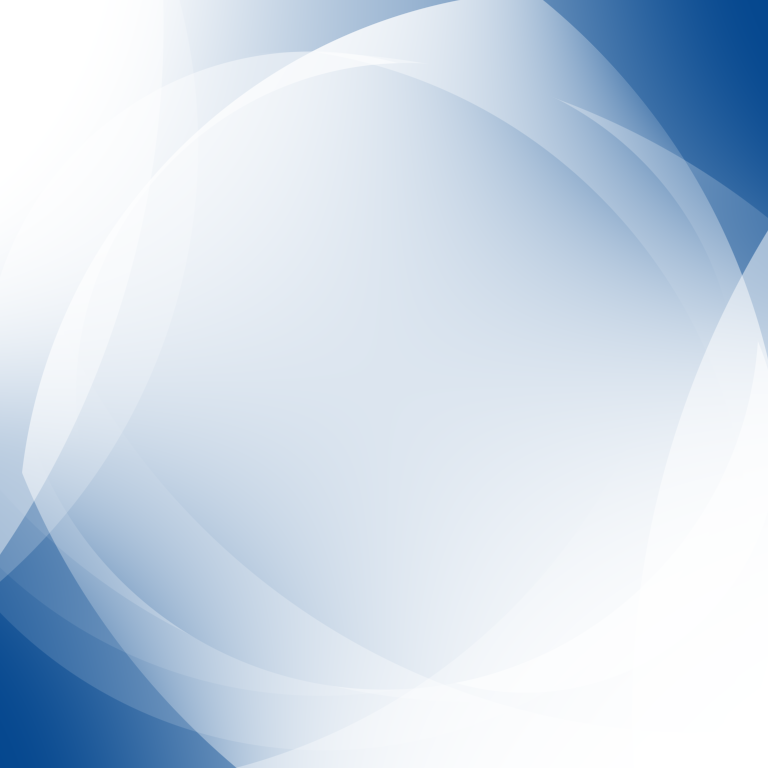
A Shadertoy shader for this background:

```glsl
const vec3 DEEP_BLUE = vec3(0.02, 0.28, 0.56);
const vec3 WHITE = vec3(1.0);

// Discs as centre x, centre y, radius, in canvas units
const vec3 BODY_EAST    = vec3(0.165, 0.335, 0.858);
const vec3 BODY_WEST    = vec3(0.940, 0.753, 0.983);
const vec3 BODY_NORTH   = vec3(0.734, 0.303, 0.710);
const vec3 INNER_EAST   = vec3(0.308, 0.271, 0.669);
const vec3 INNER_WEST   = vec3(0.911, 0.964, 0.918);
const vec3 LEFT_VEIL    = vec3(-1.012, 0.968, 1.225);
const vec3 LEFT_HALO    = vec3(-0.495, 0.810, 0.753);
const vec3 RIGHT_VEIL   = vec3(2.026, 0.072, 1.203);
const vec3 TOP_RING     = vec3(0.405, 0.507, 0.426);
const vec3 TOP_SWEEP    = vec3(0.384, -0.055, 0.987);
const vec3 TOP_HOLE     = vec3(0.530, 0.487, 0.431);
const vec3 BOTTOM_RING  = vec3(0.684, 0.427, 0.329);
const vec3 BOTTOM_SWEEP = vec3(0.618, 0.915, 0.829);
const vec3 BOTTOM_HALO  = vec3(0.419, 0.703, 0.609);
const vec3 BOTTOM_HOLE  = vec3(0.501, 0.589, 0.487);
const vec3 PETAL_EDGE   = vec3(0.105, 0.766, 0.792);
const vec3 PETAL_RING   = vec3(0.422, 0.609, 0.586);

const float CENTRE_BLUE = 0.14;
const float INNER_GROWTH = 4.0;
const float SIDE_BIAS = 0.9;

// Antialiased coverage of a disc
float disc(vec2 p, vec3 circle) {
    float soft = 0.75 / min(iResolution.x, iResolution.y);
    return 1.0 - smoothstep(-soft, soft, length(p - circle.xy) - circle.z);
}

float crescent(vec2 p, vec3 outer, vec3 hole) {
    return disc(p, outer) * (1.0 - disc(p, hole));
}

// Translucent white layer over the amount of blue
void veil(inout float blue, float cover, float strength) {
    blue *= 1.0 - cover * strength;
}

void mainImage(out vec4 fragColor, in vec2 fragCoord) {
    vec2 p = fragCoord / iResolution.xy;
    vec2 c = p - 0.5;

    // Saddle gradient: blue and white in opposite corners
    float saddle = 4.0 * c.x * c.y;
    float biased = saddle * (1.0 + SIDE_BIAS * (abs(c.x) - abs(c.y)));
    float blue = smoothstep(-0.7, 1.0, biased);

    // Pale body
    float body = disc(p, BODY_EAST) * disc(p, BODY_WEST) * disc(p, BODY_NORTH);
    blue = mix(blue, CENTRE_BLUE * exp(INNER_GROWTH * saddle), body);

    // Broad bands, brightest near the top and bottom
    float rise = clamp((p.y - 0.6) / 0.4, 0.0, 1.0);
    float fall = clamp((0.4 - p.y) / 0.4, 0.0, 1.0);
    veil(blue, body * (1.0 - disc(p, INNER_EAST)), mix(0.05, 0.5, rise));
    veil(blue, body * (1.0 - disc(p, INNER_WEST)), mix(0.05, 0.5, fall));

    // Side veils
    veil(blue, disc(p, LEFT_VEIL), 0.42);
    veil(blue, disc(p, LEFT_HALO), 0.2);
    veil(blue, disc(p, RIGHT_VEIL), 0.5);

    // Upper rings
    float upper = smoothstep(0.55, 0.95, p.y);
    veil(blue, crescent(p, TOP_RING, TOP_HOLE), 0.45 * smoothstep(0.4, 0.7, p.y));
    veil(blue, crescent(p, TOP_SWEEP, TOP_HOLE), 0.35 * upper * smoothstep(0.3, 0.5, p.x));

    // Lower rings
    float lower = 1.0 - smoothstep(0.05, 0.45, p.y);
    float leftward = 1.0 - smoothstep(0.5, 0.7, p.x);
    veil(blue, crescent(p, BOTTOM_RING, BOTTOM_HOLE), 0.5);
    veil(blue, crescent(p, BOTTOM_SWEEP, BOTTOM_HOLE), 0.25 * lower * leftward);
    veil(blue, crescent(p, BOTTOM_HALO, BOTTOM_HOLE), 0.12 * lower * leftward);
    veil(blue, 1.0 - disc(p, PETAL_EDGE), 0.35 * lower);
    veil(blue, crescent(p, PETAL_RING, BOTTOM_HOLE), 0.15 * lower);

    fragColor = vec4(mix(WHITE, DEEP_BLUE, clamp(blue, 0.0, 1.0)), 1.0);
}
```
